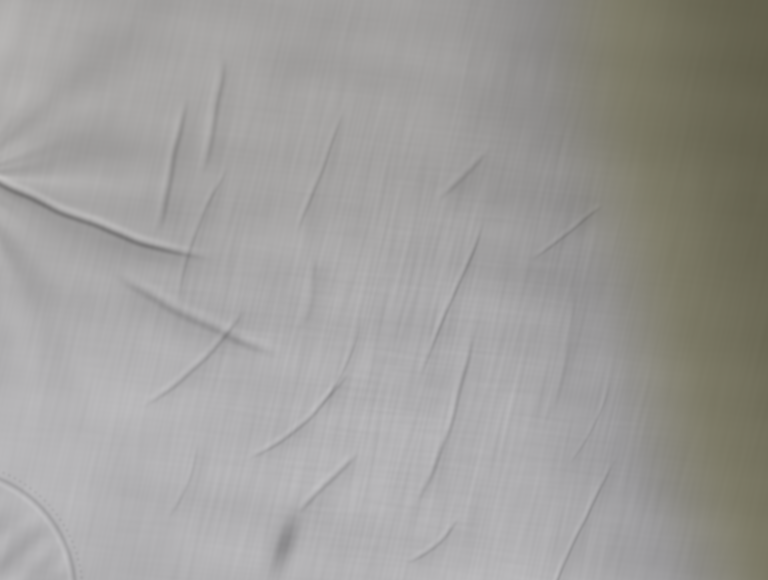
A Shadertoy shader for this texture:

```glsl
// Draws a rumpled pale cotton sheet with soft creases, fading into olive shadow on the right.
#define LIT_CLOTH    vec3(0.703, 0.700, 0.708)
#define UPPER_CLOTH  vec3(0.638, 0.632, 0.628)
#define OLIVE_LIGHT  vec3(0.505, 0.495, 0.420)
#define OLIVE_DARK   vec3(0.385, 0.375, 0.300)
#define CREASES      18
#define CREASE_DEPTH 0.075
#define CREASE_WIDTH 0.0038
#define THREAD_DEPTH 0.045
#define THREAD_COUNT 125.0
#define BAND_DEPTH   0.035
#define RUMPLE_DEPTH 0.040
#define GATHER_DEPTH 0.130

vec2 hash2(vec2 p) {
    p = vec2(dot(p, vec2(127.1, 311.7)), dot(p, vec2(269.5, 183.3)));
    return fract(sin(p) * 43758.5);
}

// Gradient noise, roughly -0.7 to 0.7
float slope(vec2 cell, vec2 f, vec2 corner) {
    return dot(hash2(cell + corner) * 2.0 - 1.0, f - corner);
}

float noise(vec2 p) {
    vec2 c = floor(p), f = fract(p);
    vec2 u = f * f * f * (f * (f * 6.0 - 15.0) + 10.0);
    return mix(mix(slope(c, f, vec2(0, 0)), slope(c, f, vec2(1, 0)), u.x),
               mix(slope(c, f, vec2(0, 1)), slope(c, f, vec2(1, 1)), u.x), u.y);
}

float bell(float d, float w) {
    return exp(-d * d / (w * w));
}

vec2 turn(vec2 p, float angle) {
    float c = cos(angle), s = sin(angle);
    return vec2(c * p.x + s * p.y, c * p.y - s * p.x);
}

// Bent, tapering fold: a dark valley beside a light ridge
float crease(vec2 p, vec2 mid, float angle, float halfLen, float bend, float w) {
    vec2 q = turn(p - mid, angle);
    float s = q.x / halfLen;
    float taper = smoothstep(0.0, 0.8, 1.0 - s * s);
    float d = q.y - bend * (1.0 - s * s) - 0.006 * noise(vec2(q.x * 14.0, angle * 9.0));
    float valley = bell(d, w) + 0.35 * bell(d + 2.0 * w, 4.0 * w);
    return taper * (0.5 * bell(d - 2.2 * w, 1.3 * w) - valley);
}

// Steep and diagonal creases spread evenly over the sheet
float scatteredCreases(vec2 p) {
    float sum = 0.0;
    for (int i = 0; i < CREASES; i++) {
        float n = float(i);
        vec2 r = hash2(vec2(n, 4.0)), k = hash2(vec2(n, 9.0));
        vec2 mid = vec2(0.25, 0.06) + vec2(0.88, 0.75) * fract(n * vec2(0.755, 0.570) + 0.3);
        float angle = (i % 3 == 0 ? 0.76 : 1.26) + 0.3 * (r.x - 0.5);
        float halfLen = mix(0.06, 0.18, r.y);
        float bend = 0.035 * (k.x - 0.6);
        sum += mix(0.3, 1.0, k.y) * crease(p, mid, angle, halfLen, bend, CREASE_WIDTH * mix(0.7, 1.4, r.x));
    }
    return sum;
}

// Woven threads leaning right, sharpest near the middle
float weave(vec2 p) {
    vec2 q = turn(p, -0.23);
    float warp = noise(q * vec2(THREAD_COUNT, 9.0)) + 0.5 * noise(q * vec2(THREAD_COUNT * 0.5, 5.0) + 31.0);
    float weft = noise(turn(p, -0.1) * vec2(12.0, THREAD_COUNT));
    float focus = mix(0.3, 1.0, bell(length(p - vec2(0.72, 0.33)), 0.45));
    return focus * (warp + 0.45 * weft);
}

// Folds fanning out from the pinch at the left edge
float gathers(vec2 p) {
    vec2 q = p - vec2(-0.06, 0.70);
    float r = length(q);
    float fan = noise(vec2(atan(q.y, q.x) * 5.0 + 0.6 * noise(p * 4.0), r * 3.0));
    return fan * exp(-2.8 * r);
}

// Curved hem in the lower left corner with its stitches and crumpled inside
float hem(vec2 p) {
    vec2 q = p - vec2(-0.08, -0.02);
    float d = length(q) - 0.21;
    float stitches = 0.5 + 0.5 * sin(atan(q.y, q.x) * 130.0);
    float inside = smoothstep(0.005, -0.03, d);
    float folds = noise(turn(p, -0.9) * vec2(28.0, 9.0) + 5.0);
    return 0.12 * inside * folds - 0.07 * bell(d, 0.004) + 0.03 * bell(d + 0.009, 0.004)
         - 0.03 * stitches * bell(d - 0.012, 0.003);
}

void mainImage(out vec4 fragColor, in vec2 fragCoord) {
    vec2 p = fragCoord / iResolution.y;
    float rumple = noise(p * 3.2 + 7.0) + 0.5 * noise(turn(p, 1.1) * vec2(5.0, 11.0));

    // Broad light: bright below, greyer above, falling off towards the shadow edge
    float edge = 1.0 + 0.24 * pow(1.0 - p.y, 1.4) + 0.035 * noise(p * 3.0);
    float past = p.x - edge;
    vec3 cloth = mix(LIT_CLOTH, UPPER_CLOTH, smoothstep(0.2, 0.85, p.y + 0.12 * rumple));
    cloth -= 0.11 * smoothstep(-0.36, 0.03, past);
    cloth += 0.04 * smoothstep(0.2, 0.0, p.x) * smoothstep(0.5, 0.9, p.y);
    vec3 olive = mix(OLIVE_LIGHT, OLIVE_DARK, smoothstep(0.0, 0.33, past + 0.07 * rumple));
    float shadow = smoothstep(-0.10, 0.10, past);

    // Relief of the cloth
    float bands = noise(turn(p, -0.12) * vec2(2.5, 15.0));
    float relief = RUMPLE_DEPTH * rumple + BAND_DEPTH * bands;
    relief += THREAD_DEPTH * weave(p) + GATHER_DEPTH * gathers(p);
    relief += CREASE_DEPTH * scatteredCreases(p);
    relief += 0.14 * crease(p, vec2(0.14, 0.64), -0.38, 0.25, -0.02, 0.005);
    relief += 0.07 * crease(p, vec2(0.34, 0.455), -0.46, 0.17, -0.01, 0.007);
    vec2 dimple = turn(p - vec2(0.49, 0.06), 1.2);
    relief -= 0.16 * bell(dimple.x, 0.05) * bell(dimple.y, 0.016);

    vec3 colour = mix(cloth, olive, shadow) + relief * mix(1.0, 0.5, shadow) + hem(p);
    fragColor = vec4(clamp(colour, 0.0, 1.0), 1.0);
}
```
